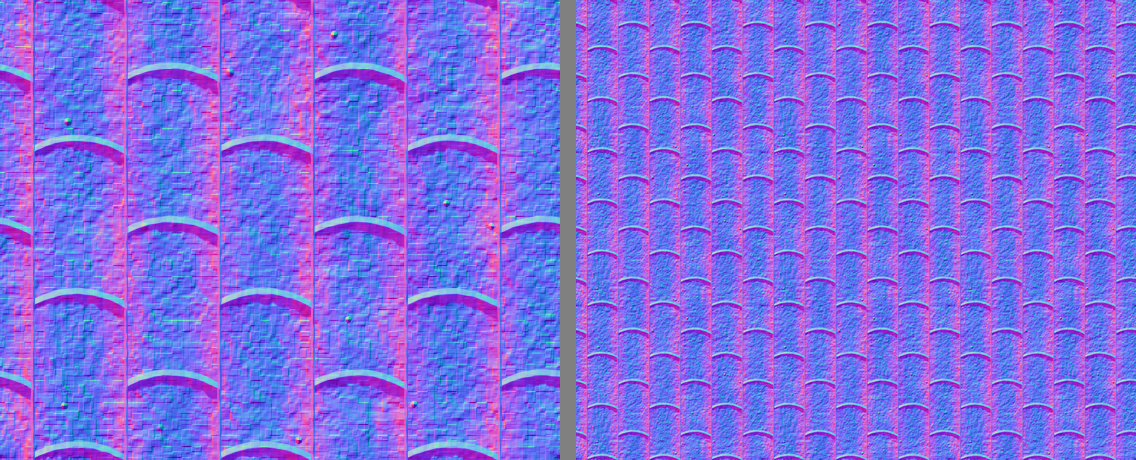
Left: one tile. Right: repeated 3 by 3.
This texture map is drawn by a WebGL 1 fragment shader. Its source:

```glsl
precision highp float;
uniform vec2 u_resolution;

const vec2 TILES = vec2(6.0, 3.0);          // columns and rows
const float COLUMN_SHIFT = 0.36;
const float EVEN_PHASE = 0.04;              // arc height in even columns
const float ODD_PHASE = 0.51;               // and in odd ones
const float ARC_RISE = 0.082;
const float ARC_TILT = 0.022;
const float RIM = 0.04;                     // lit lip, in row heights
const float SHADE_LEFT = 0.04;              // steep face below the lip
const float SHADE_RIGHT = 0.085;
const float BLOCK_DEPTH = 0.0017;
const float GRAIN_DEPTH = 0.0042;
const float PIMPLE_HEIGHT = 0.010;
const vec2 PIMPLE_GRID = vec2(6.0, 5.0);
const float PIMPLE_RARITY = 0.62;
const vec2 SAMPLE_STEP = vec2(0.0010, 0.0012);

float hash(vec2 p) {
  vec3 q = fract(p.xyx * vec3(0.1031, 0.1030, 0.0973));
  q += dot(q, q.yzx + 33.33);
  return fract((q.x + q.y) * q.z);
}

// Wrapping value noise; a small softness turns it into flat blocks
float noise(vec2 p, vec2 period, float softness) {
  vec2 g = p * period;
  vec2 i = floor(g);
  vec2 f = smoothstep(0.5 - softness, 0.5 + softness, g - i);
  vec2 a = mod(i, period);
  vec2 b = mod(i + 1.0, period);
  return mix(mix(hash(a), hash(vec2(b.x, a.y)), f.x),
             mix(hash(vec2(a.x, b.y)), hash(b), f.x), f.y);
}

// Rare round lumps, one at most in each cell
float pimples(vec2 p) {
  vec2 g = p * PIMPLE_GRID;
  vec2 id = mod(floor(g), PIMPLE_GRID);
  vec2 centre = 0.2 + 0.6 * vec2(hash(id + 11.3), hash(id + 47.9));
  float strength = max(hash(id + 83.1) - PIMPLE_RARITY, 0.0) / (1.0 - PIMPLE_RARITY);
  float radius = mix(0.035, 0.065, hash(id + 29.7));
  return sqrt(strength) * (1.0 - smoothstep(0.0, radius, length(fract(g) - centre)));
}

float surfaceHeight(vec2 p) {
  float blocks = noise(p, vec2(96.0, 52.0), 0.13)
               + noise(p, vec2(57.0, 84.0), 0.10)
               + 0.7 * noise(p, vec2(131.0, 101.0), 0.2);
  float grain = noise(p, vec2(54.0, 45.0), 0.5)
              + 0.4 * noise(p, vec2(128.0, 105.0), 0.5);
  return BLOCK_DEPTH * blocks + GRAIN_DEPTH * grain + PIMPLE_HEIGHT * pimples(p);
}

vec2 surfaceSlope(vec2 p) {
  vec2 dx = vec2(SAMPLE_STEP.x, 0.0);
  vec2 dy = vec2(0.0, SAMPLE_STEP.y);
  return vec2(surfaceHeight(p + dx) - surfaceHeight(p - dx),
              surfaceHeight(p - dy) - surfaceHeight(p + dy)) / (2.0 * SAMPLE_STEP.x);
}

float band(float x, float lo, float hi, float blur) {
  return smoothstep(lo - blur, lo + blur, x) * (1.0 - smoothstep(hi - blur, hi + blur, x));
}

void main() {
  vec2 p = gl_FragCoord.xy / u_resolution;
  float broad = noise(p, vec2(12.0, 10.0), 0.5) - 0.5;
  float ragged = noise(p, vec2(72.0, 60.0), 0.5) - 0.5;
  float fine = noise(p, vec2(150.0, 36.0), 0.4) - 0.5;

  // Staggered tiles with arched ends
  float x = p.x * TILES.x - COLUMN_SHIFT;
  float column = mod(floor(x), TILES.x);
  float u = fract(x);
  float odd = mod(column, 2.0);
  float c = 2.0 * u - 1.0;
  float arc = ARC_RISE * (1.0 - c * c) - 0.5 * ARC_TILT * c + 0.006 * ragged;
  float y = p.y * TILES.y - mix(EVEN_PHASE, ODD_PHASE, odd) - arc;
  float d = fract(y + 0.5) - 0.5;
  float tileTone = hash(vec2(column, mod(floor(y), TILES.y)) + 5.7) - 0.5;

  // Curved body: cool middle, warm flanks
  float uw = u + 0.10 * broad + 0.05 * ragged;
  float leftFlank = 1.0 - smoothstep(0.0, 0.36, uw);
  float rightFlank = smoothstep(0.55, 0.98, uw);
  vec2 n = vec2(-0.29 + mix(0.48, 0.66, odd) * leftFlank + 0.86 * rightFlank,
                -0.06 - 0.16 * max(leftFlank, rightFlank));
  n += vec2(0.14 * tileTone + 0.2 * broad, 0.12 * broad);
  n.y -= 0.22 * exp(-abs(d + RIM) * 14.0) * step(d, -RIM);

  vec2 rough = surfaceSlope(p);
  n += clamp(rough, -0.85, 0.85);

  // Lip and the steep face under it
  float shadeEnd = -RIM - mix(SHADE_LEFT, SHADE_RIGHT, u) + 0.025 * ragged + 0.02 * fine;
  float shade = band(d, shadeEnd, -RIM, 0.009);
  n = mix(n, vec2(-0.12 + 0.55 * u + 0.4 * fine, -0.80) + 0.25 * rough, 0.93 * shade);
  float lip = band(d, -RIM, 0.0, 0.006);
  n = mix(n, vec2(0.42 - 0.75 * u, 0.60 + 0.25 * fine) + 0.25 * rough, 0.95 * lip);

  // Joint between columns: bright ridge beside a dark groove
  float s = fract(x + 0.5) - 0.5 + 0.010 * ragged;
  float wear = noise(p, vec2(24.0, 40.0), 0.5);
  float ridge = band(s, -0.030, -0.006, 0.006);
  float groove = band(s, -0.005, 0.013, 0.005);
  n = mix(n, vec2(0.84, -0.18), ridge * mix(0.45, 1.0, wear));
  n = mix(n, vec2(-0.66, -0.12 + 0.5 * fine), groove * mix(1.0, 0.55, wear));

  // Direction to colour
  n *= min(1.0, 0.97 / max(length(n), 0.001));
  float z = sqrt(1.0 - dot(n, n));
  gl_FragColor = vec4(0.5 + 0.5 * n, 0.5 + 0.47 * z, 1.0);
}
```
